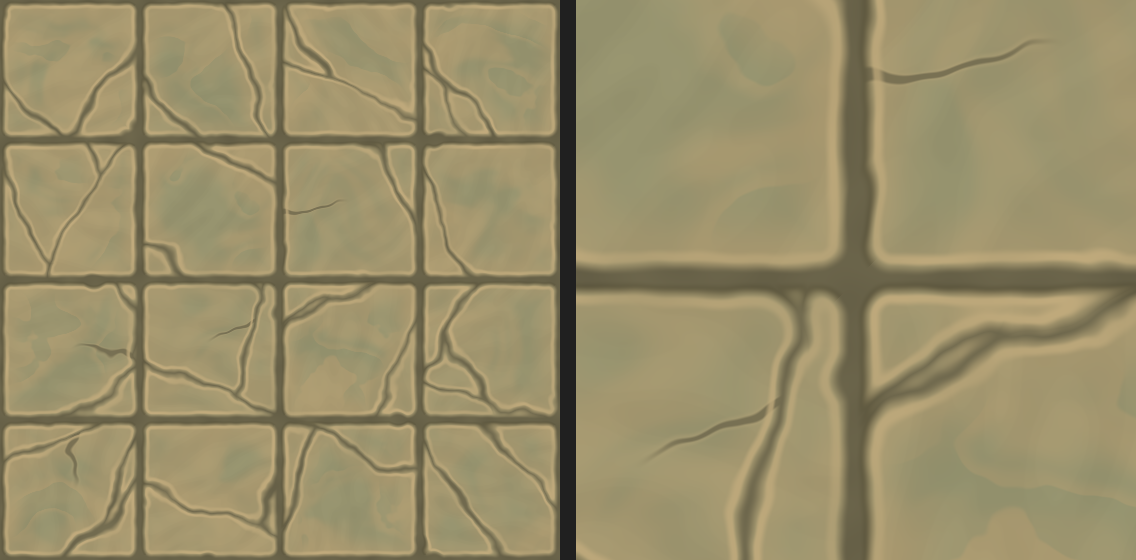
Left, the full canvas; right, a detail of the centre.
Write a WebGL 1 fragment shader that draws this texture.

```glsl
precision highp float;
// Weathered sandstone paving: a square grid of cracked, hand-painted slabs in dark grout.

uniform vec2 u_resolution;

#define TILES 4.0          // slabs across and down
#define GROUT 0.026        // half width of the joints, in slabs
#define CORNER 0.06        // rounding of slab corners
#define CRACK_WIDTH 0.011  // mean half width of the cracks
#define CRACK_BEND 0.13    // how far cracks wander
#define SEED 7.0
#define GROUT_COLOR vec3(0.41, 0.385, 0.285)
#define SHADOW_COLOR vec3(0.375, 0.35, 0.25)
#define STONE_COLOR vec3(0.622, 0.584, 0.432)
#define WARM_COLOR vec3(0.672, 0.605, 0.440)
#define MOSS_COLOR vec3(0.570, 0.570, 0.430)
#define RIM_COLOR vec3(0.755, 0.668, 0.487)

float hash(vec2 p) {
  vec3 v = fract(vec3(p.xyx) * 0.1031);
  v += dot(v, v.yzx + 33.33);
  return fract((v.x + v.y) * v.z);
}

float corner(vec2 cell, vec2 offset) {
  float a = 6.2832 * hash(cell + 51.0);
  return dot(vec2(cos(a), sin(a)), offset);
}

// Gradient noise, roughly -0.6 to 0.6
float noise(vec2 p) {
  vec2 i = floor(p), f = p - i;
  vec2 u = f * f * f * (f * (f * 6.0 - 15.0) + 10.0);
  vec2 e = vec2(0.0, 1.0);
  return mix(mix(corner(i, f), corner(i + e.yx, f - e.yx), u.x),
             mix(corner(i + e.xy, f - e.xy), corner(i + e.yy, f - e.yy), u.x), u.y);
}

float fbm(vec2 p) {
  return noise(p) + 0.5 * noise(p * 2.03 + 17.0) + 0.25 * noise(p * 4.1 + 31.0);
}

float smoothMin(float a, float b, float k) {
  float h = max(k - abs(a - b), 0.0) / k;
  return min(a, b) - 0.25 * h * h * k;
}

// Distance inside a rounded square slab, negative in the joint
float slabDistance(vec2 q, float halfSize) {
  vec2 k = abs(q) - halfSize + CORNER;
  return CORNER - length(max(k, 0.0)) - min(max(k.x, k.y), 0.0);
}

void main() {
  vec2 p = gl_FragCoord.xy / u_resolution * TILES;
  float pixel = TILES / u_resolution.y;
  vec2 id = floor(p), q = fract(p) - 0.5;
  vec2 key = id + SEED;

  // Slab outline with wobble and a few shallow chips
  float wobble = 0.013 * noise(p * 4.0) + 0.006 * noise(p * 12.0);
  float chip = 0.035 * smoothstep(0.3, 0.6, noise(p * 3.7 + 9.0));
  float slab = slabDistance(q, 0.5 - GROUT) + wobble - chip;
  float d = slab;

  // Cracks cut off corners; each later one stays on the main piece
  float beyond = -1.0;
  for (int i = 0; i < 3; i++) {
    float n = float(i);
    vec2 k = key + vec2(19.0, 37.0) * n;
    float turn = floor(4.0 * hash(key + 3.0)) + n + step(0.5, hash(k + 5.0));
    float angle = 1.5708 * turn + 0.785 + 1.1 * (hash(k + 8.0) - 0.5);
    vec2 normal = vec2(cos(angle), sin(angle));
    float reach = mix(0.06 + 0.15 * min(n, 1.0), 0.52, hash(k + 11.0));
    float absent = step(0.96 - 0.22 * n, hash(k + 14.0));
    vec2 w = p + 13.0 * n;
    float bend = CRACK_BEND * noise(w * 2.4) + 0.035 * noise(w * 6.5) + 0.008 * noise(w * 17.0);
    float s = dot(q, normal) - reach + bend - 3.0 * absent;
    float width = CRACK_WIDTH * (1.0 + 1.2 * noise(w * 3.1 + 40.0)) * mix(0.5, 1.4, hash(k + 17.0));
    d = smoothMin(d, max(abs(s) - width, beyond), 0.03);
    beyond = max(beyond, s);
  }

  // Stone: broad washes, flaked layers and brush strokes
  vec2 drift = vec2(noise(p * 1.9 + 4.0), noise(p * 1.9 + 23.0));
  float wash = fbm(p * 1.4 + drift + key * 3.7);
  float flake = noise(p * 1.6 + 1.2 * drift + key * 5.3) + 0.09 * noise(p * 8.0) + 0.03 * noise(p * 19.0);
  float strokeAngle = 6.2832 * hash(key + 71.0);
  vec2 along = vec2(cos(strokeAngle), sin(strokeAngle));
  vec2 strokePos = vec2(dot(q, along), dot(q, vec2(-along.y, along.x)));
  float strokes = noise(strokePos * vec2(2.5, 8.0) + 0.9 * drift + key * 9.0);
  float heart = smoothstep(0.03, 0.2, d);
  float warmth = 0.06 + 0.3 * hash(key + 77.0) + 0.05 * id.y;

  vec3 stone = mix(STONE_COLOR, WARM_COLOR, clamp(warmth + 0.9 * wash + 0.3 * (1.0 - heart), 0.0, 1.0));
  stone = mix(stone, MOSS_COLOR, heart * smoothstep(0.0, 0.45, 0.14 - wash) * 0.7);
  float flaked = step(hash(key + 95.0), 0.6);
  float layer = flaked * smoothstep(0.12, 0.14 + pixel, flake);
  float lip = flaked * smoothstep(-0.04, 0.11, flake) * (1.0 - layer);
  stone = mix(stone, MOSS_COLOR, 0.5 * layer * heart);
  stone = mix(stone, WARM_COLOR, 0.5 * lip * heart);
  float dab = smoothstep(0.08, 0.13, strokes) - smoothstep(0.08, 0.13, -strokes);
  stone *= 1.0 + 0.025 * strokes + 0.010 * dab + 0.012 * noise(p * 11.0 + drift);

  // Hairline that fades from the slab edge towards its middle
  float hairAngle = 6.2832 * hash(key + 83.0);
  vec2 run = vec2(cos(hairAngle), sin(hairAngle));
  float t = dot(q, run);
  float across = abs(dot(q, vec2(-run.y, run.x)) + 0.16 * noise(p * 3.0 + 60.0) + 0.03 * noise(p * 11.0));
  float hairWidth = 0.011 * smoothstep(0.0, 0.5, t);
  float hair = smoothstep(0.0, 0.16, t) * step(beyond, 0.0) * step(hash(key + 89.0), 0.6);
  stone = mix(stone, RIM_COLOR, 0.25 * hair * (1.0 - smoothstep(0.012, 0.03, across)));
  stone = mix(stone, GROUT_COLOR, 0.75 * hair * (1.0 - smoothstep(hairWidth, hairWidth + 0.009 + pixel, across)));

  // Thin worn rim, then the joint: shaded on one side, lighter within cracks
  float rim = smoothstep(0.008, 0.021, d) * (1.0 - smoothstep(0.026, 0.046, d));
  stone = mix(stone, RIM_COLOR, rim * clamp(0.7 + 0.8 * noise(p * 3.3 + 80.0), 0.0, 1.0));
  float lit = smoothstep(-0.1, 0.1, abs(q.x) > abs(q.y) ? q.x : -q.y);
  vec3 joint = mix(SHADOW_COLOR, GROUT_COLOR, max(lit, smoothstep(0.004, 0.024, -d)));
  joint = mix(joint, GROUT_COLOR * 1.06, smoothstep(0.0, 0.06, slab));
  joint *= 1.0 + 0.10 * noise(p * 7.0 + 12.0);
  float cover = smoothstep(-0.011 - pixel * 0.5, 0.017 + pixel * 0.5, d);
  gl_FragColor = vec4(mix(joint, stone, cover), 1.0);
}
```
